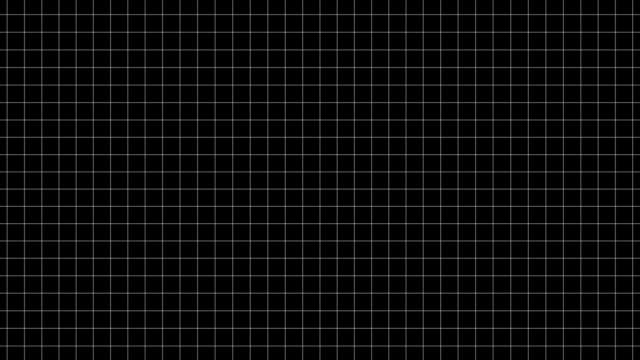
Write a WebGL 1 fragment shader that draws this pattern.

```glsl
precision highp float;

uniform vec2 u_resolution;

const vec2 CELLS = vec2(36.816, 20.623);       // repeats across and up
const vec2 FIRST_LINE = vec2(0.379, 0.788);    // first line, in cells
const vec2 DRIFT_AMOUNT = vec2(0.032, 0.040);  // uneven spacing, in cells
const vec2 DRIFT_PERIOD = vec2(16.5, 20.0);    // lines per drift wave
const vec2 DRIFT_PHASE = vec2(1.571, 0.314);
const float LINE_WIDTH = 0.072;                // in cells
const float LINE_GRAY = 0.30;
const vec3 BACKGROUND = vec3(0.0);
const float TAU = 6.2831853;

// Slow wave that shifts each line a little from even spacing
vec2 lineDrift(vec2 index) {
    return DRIFT_AMOUNT * sin(TAU * index / DRIFT_PERIOD + DRIFT_PHASE);
}

// Share of the pixel covered by the nearest line on each axis
vec2 lineCoverage(vec2 grid, vec2 pixel) {
    vec2 index = floor(grid + 0.5);
    vec2 dist = abs(grid - index - lineDrift(index));
    vec2 overlap = 0.5 * (LINE_WIDTH + pixel) - dist;
    return clamp(overlap, vec2(0.0), min(vec2(LINE_WIDTH), pixel)) / pixel;
}

void main() {
    vec2 grid = gl_FragCoord.xy / u_resolution * CELLS - FIRST_LINE;
    vec2 pixel = CELLS / u_resolution;

    // Screen blend makes the crossings brighter than the lines
    vec2 light = LINE_GRAY * lineCoverage(grid, pixel);
    float glow = 1.0 - (1.0 - light.x) * (1.0 - light.y);

    gl_FragColor = vec4(mix(BACKGROUND, vec3(1.0), glow), 1.0);
}
```
